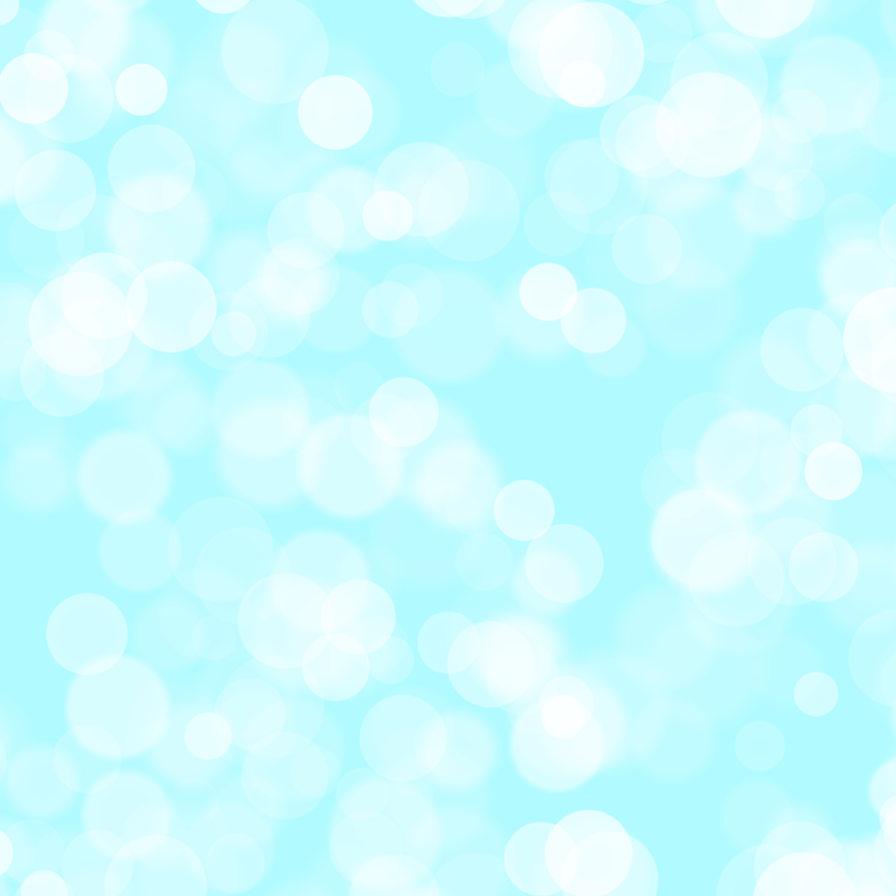
This background is drawn by a three.js fragment shader. Its source:

```glsl
// Pale cyan field strewn with translucent white bokeh discs, crisp and blurred.
// Jittered cell layers place the discs, layered sines gather them into clumps,
// and each disc multiplies down how much of the base colour still shows.
#define BASE_COLOUR vec3(0.695, 0.982, 1.0)
#define CELL_SIZE 0.13
#define LAYERS 8
#define BLURRED_LAYERS 4
#define DENSITY 0.52
#define CLUMPING 0.17
#define CRISP_RADIUS vec2(0.024, 0.060)
#define BLURRED_RADIUS vec2(0.033, 0.064)
#define CRISP_OPACITY vec2(0.12, 0.74)
#define BLURRED_OPACITY vec2(0.12, 0.56)
#define CRISP_EDGE 0.0013
#define BLURRED_EDGE vec2(0.005, 0.015)

varying vec2 vUv;

// Three random values from 0 to 1 for a cell of a layer
vec3 hash3(vec3 p) {
  p = fract(p * vec3(0.1031, 0.1030, 0.0973));
  p += dot(p, p.yxz + 33.33);
  return fract((p.xxy + p.yxx) * p.zyx);
}

// Chance that a disc exists at a place on the canvas
float discChance(vec2 p) {
  float waves = sin(9.0 * p.x + 4.0 * p.y + 3.2) + sin(11.0 * p.y - 5.0 * p.x + 1.1);
  return DENSITY + CLUMPING * waves;
}

// Opacity of a filled disc, a touch stronger towards its rim
float disc(float dist, float radius, float edge) {
  float fill = 1.0 - smoothstep(radius - edge, radius + edge, dist);
  float ratio = min(dist / radius, 1.0);
  return fill * (0.92 + 0.08 * ratio * ratio * ratio);
}

// Share of the base colour left after one layer of discs
float layerTransmission(vec2 uv, float layer, bool blurred) {
  vec2 offset = 20.0 + layer * vec2(7.31, 11.67);
  vec2 home = floor(uv / CELL_SIZE + offset);
  vec2 radii = blurred ? BLURRED_RADIUS : CRISP_RADIUS;
  vec2 opacities = blurred ? BLURRED_OPACITY : CRISP_OPACITY;
  float transmission = 1.0;

  for (int j = -1; j <= 1; j++) {
    for (int i = -1; i <= 1; i++) {
      vec2 cell = home + vec2(float(i), float(j));
      vec3 place = hash3(vec3(cell, layer + 3.0));
      vec3 look = hash3(vec3(cell, layer + 61.0));
      vec2 centre = (cell + place.xy - offset) * CELL_SIZE;

      float present = step(place.z, discChance(centre));
      float radius = mix(radii.x, radii.y, look.x);
      float opacity = mix(opacities.x, opacities.y, look.y * look.y);
      float edge = blurred ? mix(BLURRED_EDGE.x, BLURRED_EDGE.y, look.z) : CRISP_EDGE;
      transmission *= 1.0 - present * opacity * disc(distance(uv, centre), radius, edge);
    }
  }
  return transmission;
}

void main() {
  float transmission = 1.0;
  for (int layer = 0; layer < LAYERS; layer++) {
    transmission *= layerTransmission(vUv, float(layer), layer < BLURRED_LAYERS);
  }
  gl_FragColor = vec4(mix(vec3(1.0), BASE_COLOUR, transmission), 1.0);
}
```
